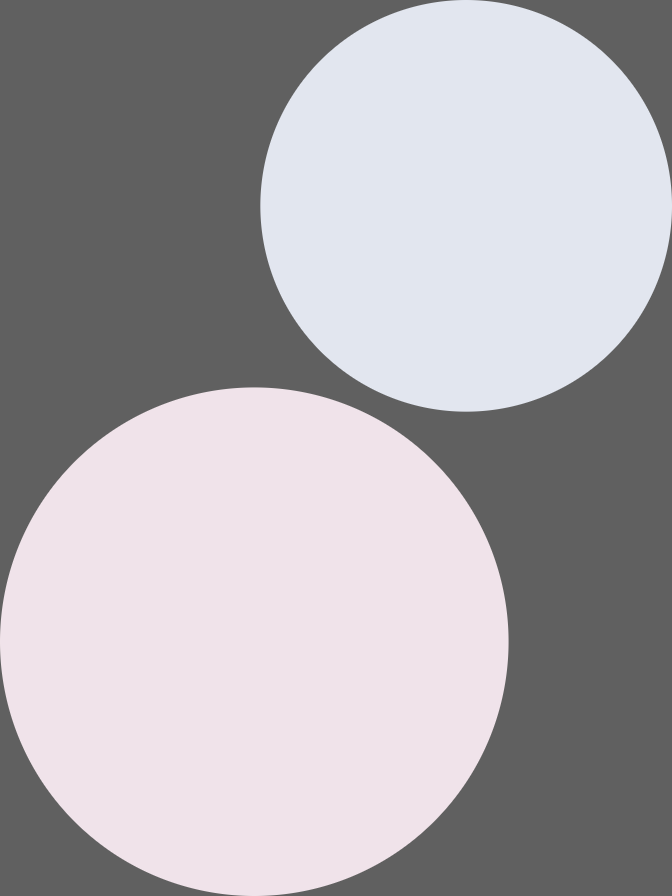
A Shadertoy shader for this background:

```glsl
const vec3 SLATE_GREY = vec3(0.378);
const vec3 PALE_BLUE = vec3(0.885, 0.902, 0.938);
const vec3 PALE_PINK = vec3(0.943, 0.892, 0.916);

// Signed distance to a circle
float circleDistance(vec2 point, vec2 center, float radius) {
    return length(point - center) - radius;
}

// Lay a flat colour over the base with a smooth edge one pixel wide
vec3 paintShape(vec3 base, vec3 color, float signedDistance, float pixel) {
    float coverage = clamp(0.5 - signedDistance / pixel, 0.0, 1.0);
    return mix(base, color, coverage);
}

void mainImage(out vec4 fragColor, in vec2 fragCoord) {
    // Canvas width is one unit
    float pixel = 1.0 / iResolution.x;
    vec2 point = fragCoord * pixel;
    float top = iResolution.y * pixel;

    // Upper disc touches the top and right edges
    float blueRadius = 0.3063;
    vec2 blueCenter = vec2(1.0, top) - blueRadius;

    // Lower disc touches the bottom and left edges
    float pinkRadius = 0.3784;
    vec2 pinkCenter = vec2(pinkRadius);

    vec3 color = SLATE_GREY;
    color = paintShape(color, PALE_BLUE, circleDistance(point, blueCenter, blueRadius), pixel);
    color = paintShape(color, PALE_PINK, circleDistance(point, pinkCenter, pinkRadius), pixel);
    fragColor = vec4(color, 1.0);
}
```
